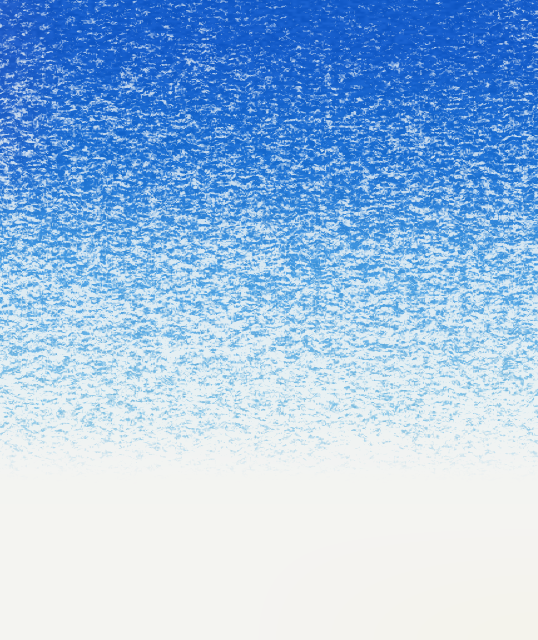
A Shadertoy shader for this background:

```glsl
float hash(vec2 cell) {
    vec3 p = fract(vec3(cell.xyx) * 0.1031);
    p += dot(p, p.yzx + 33.33);
    return fract((p.x + p.y) * p.z);
}

float valueNoise(vec2 p) {
    vec2 cell = floor(p);
    vec2 f = fract(p);
    f = f * f * (3.0 - 2.0 * f);
    float low = mix(hash(cell), hash(cell + vec2(1.0, 0.0)), f.x);
    float high = mix(hash(cell + vec2(0.0, 1.0)), hash(cell + vec2(1.0, 1.0)), f.x);
    return mix(low, high, f.y);
}

// Wavy horizontal paper tooth, spread roughly evenly over 0..1
float paperTooth(vec2 p) {
    p.y += 0.005 * (valueNoise(p * vec2(60.0, 36.0)) - 0.5);
    float ridges = valueNoise(p * vec2(105.0, 290.0));
    float grain = valueNoise(p * vec2(240.0, 430.0) + 71.0);
    float grit = valueNoise(p * vec2(511.0, 517.0) + 133.0);
    float tooth = 0.42 * ridges + 0.28 * grain + 0.30 * grit;
    return 0.5 + 2.0 * (tooth - 0.5);
}

// Share of the paper covered by pigment; depth runs from top to bottom
float pigmentCoverage(vec2 p, float across, float depth) {
    float coverage = 0.89 * (1.0 - pow(depth / 0.78, 1.25));
    float patches = valueNoise(p * vec2(7.0, 12.0) + 13.0) - 0.5;
    float strokes = valueNoise(p * vec2(5.0, 48.0) + 37.0) - 0.5;
    coverage += 0.05 * patches + 0.06 * strokes;
    float upper = 1.0 - smoothstep(0.25, 0.5, depth);
    coverage -= 0.08 * upper * (1.0 - smoothstep(0.0, 0.12, across));
    coverage -= 0.05 * upper * smoothstep(0.9, 1.0, across);
    float dense = smoothstep(0.3, 0.6, across) * (1.0 - smoothstep(0.85, 1.0, across));
    return coverage + 0.13 * dense * (1.0 - smoothstep(0.04, 0.16, depth));
}

vec3 pigmentColor(float across, float depth) {
    const vec3 cobalt = vec3(0.08, 0.36, 0.79);
    const vec3 azure = vec3(0.10, 0.43, 0.82);
    const vec3 sky = vec3(0.27, 0.61, 0.88);
    const vec3 pale = vec3(0.49, 0.75, 0.89);
    const vec3 violet = vec3(0.18, 0.36, 0.77);
    vec3 color = mix(cobalt, azure, smoothstep(0.05, 0.27, depth));
    color = mix(color, sky, smoothstep(0.22, 0.46, depth));
    color = mix(color, pale, smoothstep(0.40, 0.66, depth));
    float leftEdge = 1.0 - smoothstep(0.0, 0.16, across);
    return mix(color, violet, 0.4 * leftEdge * (1.0 - smoothstep(0.2, 0.36, depth)));
}

vec3 paperColor(float across, float depth) {
    const vec3 coolWhite = vec3(0.94, 0.96, 0.96);
    const vec3 warmWhite = vec3(0.955, 0.955, 0.945);
    const vec3 cream = vec3(0.957, 0.953, 0.925);
    vec3 color = mix(coolWhite, warmWhite, smoothstep(0.55, 0.8, depth));
    return mix(color, cream, smoothstep(0.8, 1.0, depth) * smoothstep(0.4, 1.0, across));
}

void mainImage(out vec4 fragColor, in vec2 fragCoord) {
    vec2 p = fragCoord / iResolution.y;
    float across = fragCoord.x / iResolution.x;
    float depth = 1.0 - p.y;

    // Pigment settles on the raised tooth and only tints the valleys
    float softness = 0.40;
    float coverage = pigmentCoverage(p, across, depth);
    float tooth = paperTooth(p);
    float deposit = smoothstep(tooth - softness, tooth + softness, coverage);
    float valleyTint = 0.28 * clamp(coverage, 0.0, 1.0);
    deposit = mix(valleyTint, 1.0, deposit);
    deposit *= 1.0 - smoothstep(0.64, 0.76, depth);

    // Slight pressure changes within the strokes
    float pressure = valueNoise(p * vec2(150.0, 300.0) + 19.0) - 0.5;
    vec3 pigment = pigmentColor(across, depth) + 0.06 * pressure;
    vec3 color = mix(paperColor(across, depth), pigment, deposit);
    fragColor = vec4(color, 1.0);
}
```
